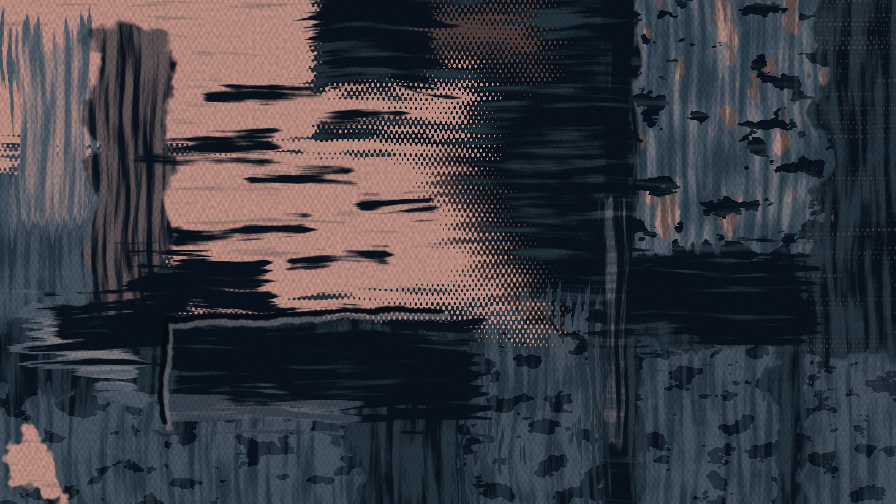
A Shadertoy shader for this texture:

```glsl
// Abstract palette-knife painting: navy ground, slate panels, a dry pink field
// and ink strokes. Each stroke is a box distance roughened by bristle noise.

const vec3 INK = vec3(.03, .065, .105);
const vec3 NAVY = vec3(.13, .19, .23);
const vec3 SLATE = vec3(.27, .32, .37);
const vec3 MAUVE = vec3(.47, .45, .47);
const vec3 UMBER = vec3(.40, .30, .28);
const vec3 PINK = vec3(.71, .535, .495);

// Roughness shared by all strokes
struct Rough { float across, down, blot, weave; };

vec2 gradient(vec2 cell) {
  float a = 6.2832 * fract(sin(dot(cell, vec2(127.1, 311.7))) * 43758.5);
  return vec2(cos(a), sin(a));
}

float noise(vec2 p) {
  vec2 i = floor(p), f = p - i, u = f * f * (3. - 2. * f), r = vec2(1, 0);
  float low = mix(dot(gradient(i), f), dot(gradient(i + r), f - r), u.x);
  float high = mix(dot(gradient(i + r.yx), f - r.yx), dot(gradient(i + 1.), f - 1.), u.x);
  return mix(low, high, u.y);
}

float fbm(vec2 p) {
  float sum = 0., amp = 1.;
  for (int k = 0; k < 4; k++) {
    sum += amp * noise(p);
    p = p * 2.03 + 17.3;
    amp *= .5;
  }
  return sum;
}

// Staggered bumps of the canvas
float threadBumps(vec2 p) {
  p += .003 * noise(p * 22.);
  return cos(p.x * 582.) * cos(p.y * 340.);
}

// Box (left, bottom, right, top) with a displaced edge
float stroke(vec2 p, vec4 box, float wobble) {
  vec2 q = abs(p - .5 * (box.xy + box.zw)) - .5 * (box.zw - box.xy);
  float d = length(max(q, 0.)) + min(max(q.x, q.y), 0.) + wobble;
  return 1. - smoothstep(-.009, .009, d);
}

float line(vec2 p, vec2 a, vec2 b) {
  vec2 ab = b - a;
  float t = clamp(dot(p - a, ab) / dot(ab, ab), 0., 1.);
  return 1. - smoothstep(.003, .008, length(p - a - t * ab));
}

vec3 paintGround(vec2 p, Rough r) {
  float lower = 1. - smoothstep(.2, .5, p.y + .1 * r.blot);
  float sides = smoothstep(.6, .75, abs(p.x - .9));
  float bristle = mix(r.across, r.down, max(lower, sides));
  float light = bristle + .4 * r.blot + .3 * max(lower, sides);
  float specks = smoothstep(.65, 1.3, r.weave + r.across) * step(1.6, p.x);
  return mix(mix(INK, NAVY, smoothstep(-.1, .65, light)), UMBER, .6 * specks);
}

vec3 paintSlate(vec3 col, vec2 p, Rough r) {
  float light = r.down + .5 * r.blot;
  vec3 slate = mix(NAVY * 1.15, SLATE, smoothstep(-.5, .3, light));
  float edge = .05 * r.blot + .03 * r.down;
  float chips = .3 * smoothstep(.12, .4, fbm(p * vec2(15, 23) + 5.));
  float panel = stroke(p, vec4(1.25, .49, 1.63, 1.1), edge + .6 * chips);
  float rest = stroke(p, vec4(-.1, .36, .31, .72), edge);
  edge += chips;
  rest = max(rest, stroke(p, vec4(-.1, -.1, .7, .22), edge));
  rest = max(rest, stroke(p, vec4(1.27, -.1, 1.54, .32), edge));
  rest = max(rest, stroke(p, vec4(1.6, -.1, 1.9, .3), edge));
  rest = max(rest, stroke(p, vec4(.94, -.1, 1.2, .4), edge + .1 * r.down));
  col = mix(col, slate, .85 * rest);
  col = mix(col, mix(slate, MAUVE, .7 * smoothstep(.1, .6, light)), panel);
  // Warm flecks
  float flecks = smoothstep(.22, .5, fbm(p * vec2(17, 11) + 31.));
  return mix(col, mix(UMBER, PINK, smoothstep(0., .4, r.down)), .75 * flecks * panel);
}

vec3 paintPink(vec3 col, vec2 p, Rough r) {
  vec2 leaned = p + vec2(.5 * p.y - .275, 0);
  float dry = .012 + .06 * smoothstep(.6, .95, p.x);
  float edge = dry * r.weave + .08 * r.across + .03 * r.blot;
  float shade = smoothstep(.2, .75, r.across + .3 * r.blot);
  float under = stroke(leaned, vec4(.3, .37, .97, .71), edge);
  under = max(under, stroke(p, vec4(.6, .9, 1.05, .97), edge));
  float field = stroke(leaned, vec4(.28, .38, .92, .72), edge);
  field = max(field, stroke(p, vec4(-.1, .69, .64, 1.1), edge));
  field = max(field, stroke(p, vec4(.55, .74, .92, .83), edge));
  field = max(field, stroke(p, vec4(.02, .03, .12, .12), .1 * r.blot));
  col = mix(col, UMBER * .9, .8 * under);
  col = mix(col, mix(PINK, mix(UMBER, MAUVE, .5), .6 * shade), field);
  // Upright drags
  float tone = smoothstep(-.4, .3, r.down);
  vec3 pale = mix(SLATE, mix(MAUVE, PINK, .35), tone);
  vec3 dark = mix(INK, mix(SLATE, UMBER, .6), tone);
  col = mix(col, pale, stroke(p, vec4(.03, .56, .18, .94), .08 * r.down));
  return mix(col, dark, stroke(p, vec4(.18, .36, .33, .94), .05 * r.blot));
}

vec3 paintInk(vec3 col, vec2 p, Rough r) {
  vec3 ink = mix(INK, NAVY, .8 * smoothstep(.15, .7, r.across));
  vec3 pale = mix(SLATE, MAUVE, smoothstep(-.2, .4, r.across));
  float edge = .07 * r.across + .03 * r.blot, dark = 0.;
  // Thin smears
  for (float n = 0.; n < 8.; n++) {
    vec2 mid = vec2(.36 + .5 * fract(n * .618), .43 + .055 * n);
    vec2 reach = vec2(.06, .007) + vec2(.09, .007) * fract(n * .37);
    vec2 q = p - vec2(0, .08 * (p.x - mid.x));
    dark = max(dark, stroke(q, vec4(mid - reach, mid + reach), .5 * edge));
  }
  vec2 sloped = p + vec2(0, .5 * p.x - .08);
  col = mix(col, pale, stroke(sloped, vec4(.06, .25, .28, .36), edge));
  dark = max(dark, stroke(p, vec4(.63, .84, .86, 1.1), edge));
  dark = max(dark, stroke(p, vec4(.27, .39, .53, .49), edge));
  dark = max(dark, stroke(p, vec4(.1, .3, .32, .4), edge));
  dark = max(dark, stroke(p, vec4(.33, .17, .95, .36), edge));
  dark = max(dark, stroke(p, vec4(1.2, .32, 1.6, .49), edge));
  dark = max(dark, stroke(p, vec4(1.2, -.1, 1.255, 1.1), .03 * r.down));
  float scrape = stroke(p, vec4(.33, .165, .69, .21), .06 * r.across);
  scrape = max(scrape, stroke(p, vec4(1.205, .12, 1.222, .6), .035 * r.down));
  col = mix(mix(col, ink, dark), pale, .7 * scrape);
  // Angular ridge
  vec2 q = p + .012 * r.blot, lit = q + vec2(-.008, .011);
  vec2 corner = vec2(.33, .365), tip = vec2(.88, .388), foot = vec2(.325, .16);
  col = mix(col, MAUVE, .6 * max(line(lit, corner, tip), line(lit, corner, foot)));
  return mix(col, INK * .7, max(line(q, corner, tip), line(q, corner, foot)));
}

void mainImage(out vec4 fragColor, in vec2 fragCoord) {
  vec2 p = fragCoord / iResolution.y, bent = p + .015 * noise(p * 5.);
  Rough r = Rough(fbm(bent * vec2(5, 60)), fbm(bent * vec2(65, 5) + 9.),
    fbm(p * 11. + 3.), threadBumps(p));
  vec3 col = paintSlate(paintGround(p, r), p, r);
  col = paintInk(paintPink(col, p, r), p, r);
  // Thread relief and grain
  col *= 1. - .07 * r.weave + .12 * noise(p * 130.);
  fragColor = vec4(clamp(col, 0., 1.), 1.);
}
```
